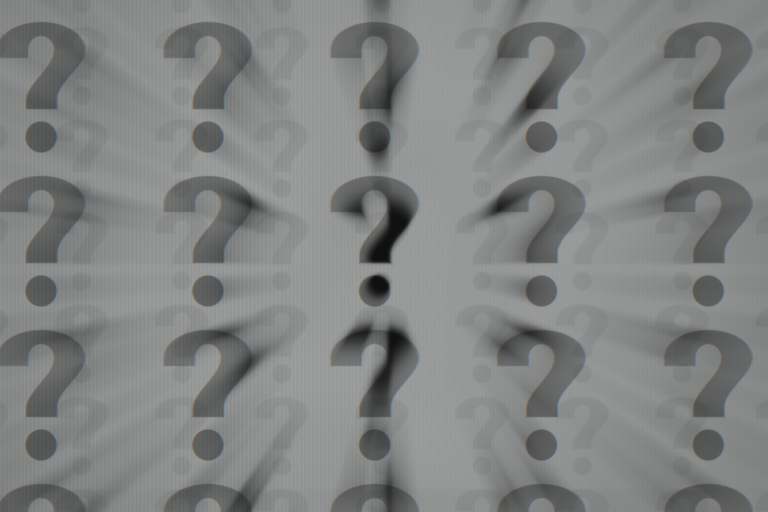
Reproduce this pattern procedurally as a Shadertoy shader.

```glsl
// Rows of dark question marks on a grey screen, each trailing soft shadow shafts
// toward a vanishing point, with a smaller, fainter lattice of marks behind.
// Marks are distance functions on a repeat; shafts average the lattice radially.

const float CANVAS_HEIGHT = 512.0;          // design units per canvas height
const vec2 PITCH = vec2(166.8, 154.0);      // spacing of the marks
const vec2 FIRST_DOT = vec2(41.0, 67.0);    // centre of the lower left dot
const vec2 VANISHING = vec2(393.0, 246.0);
const float GHOST_SCALE = 0.6;
const int SHAFT_STEPS = 36;

float hash(vec2 p) {
    p = fract(p * vec2(0.1031, 0.1137));
    p += dot(p, p.yx + 33.33);
    return fract((p.x + p.y) * p.x * 7.31);
}

float valueNoise(vec2 p) {
    vec2 cell = floor(p), f = fract(p);
    f = f * f * (3.0 - 2.0 * f);
    float low = mix(hash(cell), hash(cell + vec2(1, 0)), f.x);
    float high = mix(hash(cell + vec2(0, 1)), hash(cell + vec2(1, 1)), f.x);
    return mix(low, high, f.y);
}

float boxDistance(vec2 p, vec2 low, vec2 high) {
    vec2 d = max(low - p, p - high);
    return max(d.x, d.y);
}

float ellipseDistance(vec2 p, vec2 radii) {
    return (length(p / radii) - 1.0) * min(radii.x, radii.y);
}

// Question mark with its dot at the origin
float markDistance(vec2 p) {
    vec2 q = p - vec2(0.0, 87.0);
    float arch = max(ellipseDistance(q, vec2(44, 28)), -ellipseDistance(q, vec2(13, 14)));
    arch = max(arch, -q.y - 3.0);

    // The bowl narrows into the stem between two S curves
    float right = mix(16.0, 44.0, smoothstep(38.0, 87.0, p.y));
    float left = mix(-15.0, 13.0, smoothstep(36.0, 87.0, p.y));
    float stem = max(max(p.x - right, left - p.x) * 0.8, max(28.0 - p.y, p.y - 90.0));

    float tip = boxDistance(p, vec2(-44, 79), vec2(-13, 90));
    float dotShape = length(p) - 15.5;
    return min(min(arch, stem), min(tip, dotShape));
}

// Position inside one repeat, measured from its dot
vec2 repeatCell(vec2 p) {
    vec2 margin = vec2(0.5 * PITCH.x, 28.0);
    return mod(p - FIRST_DOT + margin, PITCH) - margin;
}

float marks(vec2 p, float softness) {
    return 1.0 - smoothstep(-softness, softness, markDistance(repeatCell(p)));
}

vec2 scaleAbout(vec2 p, vec2 centre, float scale) {
    return centre + (p - centre) * scale;
}

// Shadow gathered along the line that leads away from the vanishing point
float shadowShaft(vec2 p) {
    float sum = 0.0, total = 0.0;
    for (int i = 0; i < SHAFT_STEPS; i++) {
        float t = (float(i) + 0.5) / float(SHAFT_STEPS);
        float weight = exp(-2.2 * t);
        sum += weight * marks(scaleAbout(p, VANISHING, 1.0 + t * 0.67), 4.5);
        total += weight;
    }
    return sum / total;
}

vec3 screenColor(vec2 p, float width) {
    vec2 fromCentre = (p - 0.5 * vec2(width, CANVAS_HEIGHT)) / CANVAS_HEIGHT;
    vec3 color = vec3(0.594, 0.603, 0.602);
    color *= 1.0 - 0.11 * smoothstep(0.3, 0.95, length(fromCentre));
    color *= 0.985 + 0.03 * valueNoise(p / 70.0);

    // Fine scan lines, stronger on the left, and a faint band at the foot
    float lineStrength = mix(0.022, 0.007, smoothstep(0.25, 0.65, p.x / width));
    lineStrength *= 0.6 + 0.8 * valueNoise(vec2(p.x / 18.0, 3.0));
    color *= 1.0 + lineStrength * sin(p.x * 1.6);
    color *= 1.0 - 0.02 * (1.0 - smoothstep(22.0, 24.0, p.y));
    return color * (0.992 + 0.016 * hash(floor(p)));
}

void mainImage(out vec4 fragColor, in vec2 fragCoord) {
    float unit = CANVAS_HEIGHT / iResolution.y;
    vec2 p = fragCoord * unit;
    float softness = max(1.1, 0.7 * unit);

    // Red and blue edges drift apart slightly
    vec2 fringe = vec2(0.7, 0.0);
    vec3 front = vec3(marks(p - fringe, softness), marks(p, softness),
                      marks(p + fringe, softness));
    float ghost = marks(scaleAbout(p, VANISHING, 1.0 / GHOST_SCALE), 2.5);
    float shaft = shadowShaft(p);

    // Ink deepens toward the foot of the stem and along the crown
    float height = repeatCell(p).y;
    float foot = 1.0 - smoothstep(26.0, 75.0, height);
    float crown = smoothstep(85.0, 115.0, height);
    float ink = 0.27 + 0.16 * foot + 0.08 * crown;

    float shade = 0.26 * shaft + 1.6 * pow(shaft, 4.0) + 0.055 * ghost;
    vec3 color = screenColor(p, iResolution.x * unit) * exp(-ink * front - shade);
    fragColor = vec4(color, 1.0);
}
```
